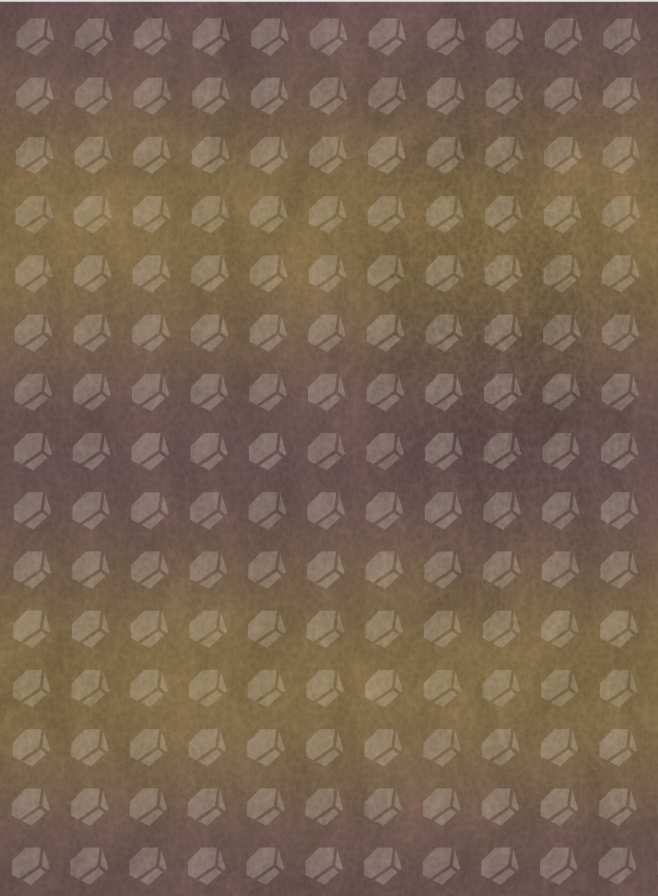
Give the GLSL for this pattern, as a Shadertoy shader.

```glsl
// Rows of pale split pebbles over weathered stone banded in plum and ochre.

vec2 hash2(vec2 p) {
    return fract(sin(vec2(dot(p, vec2(127.1, 311.7)), dot(p, vec2(269.5, 183.3)))) * 4375.85);
}

// Distance to the nearest scattered point
float cellular(vec2 p) {
    vec2 id = floor(p);
    float nearest = 2.0;
    for (int y = -1; y <= 1; y++)
    for (int x = -1; x <= 1; x++) {
        vec2 cell = id + vec2(x, y);
        nearest = min(nearest, length(cell + hash2(cell) - p));
    }
    return nearest;
}

// Layered, warped sines for broad stains
float stains(vec2 p) {
    float sum = 0.0, amp = 0.5;
    for (int i = 0; i < 6; i++) {
        p = mat2(0.8, 0.6, -0.6, 0.8) * p * 1.7 + sin(p.yx * 1.3);
        sum += amp * sin(p.x) * sin(p.y);
        amp *= 0.68;
    }
    return sum;
}

float segment(vec2 p, vec2 a, vec2 b) {
    vec2 ab = b - a;
    return length(p - a - ab * clamp(dot(p - a, ab) / dot(ab, ab), 0.0, 1.0));
}

// Six-sided pebble cut into three facets by a forked crack
float pebble(vec2 p) {
    vec2 corners[6] = vec2[6](vec2(-0.09, 0.30), vec2(0.21, 0.30), vec2(0.32, -0.05),
                              vec2(0.01, -0.33), vec2(-0.32, -0.16), vec2(-0.32, 0.07));
    float hull = -1.0;
    for (int i = 0; i < 6; i++) {
        vec2 edge = normalize(corners[(i + 1) % 6] - corners[i]);
        hull = max(hull, dot(p - corners[i], vec2(-edge.y, edge.x)));
    }
    vec2 fork = vec2(0.16, -0.01);
    float crack = min(segment(p, fork, vec2(0.205, 0.36)),
                  min(segment(p, fork, vec2(-0.22, -0.27)),
                      segment(p, fork, vec2(0.32, -0.14))));
    return max(hull, 0.027 - crack);
}

void mainImage(out vec4 fragColor, in vec2 fragCoord) {
    vec2 p = fragCoord / iResolution.y;
    float depth = 1.0 - p.y;

    // Horizontal colour bands with slightly uneven borders
    float broad = stains(p * vec2(9.0, 6.0) + 2.0);
    float band = 0.5 - 0.5 * cos(6.2832 * (depth + 0.012 * broad) / 0.507);
    vec3 color = mix(vec3(0.415, 0.322, 0.318), vec3(0.51, 0.425, 0.285), band);

    // Grain, streaks and a darker worn patch
    float grain = 0.6 * cellular(p * vec2(130.0, 105.0) + broad)
                + 0.4 * cellular(p * vec2(240.0, 210.0)) - 0.48;
    float streaks = stains(p * vec2(32.0, 17.0) + 7.0);
    vec2 offset = (p - vec2(0.56, 0.63)) / vec2(0.13, 0.23);
    float worn = exp(-dot(offset, offset));
    color *= 1.0 + 0.07 * broad + 0.06 * streaks + (0.17 + 0.1 * worn) * grain - 0.07 * worn;

    // Pebbles in a grid that leans slightly
    vec2 grid = vec2((p.x + 0.0056 * depth - 0.0397) / 0.0655, (0.0404 - depth) / 0.0661);
    float shape = pebble(grid - round(grid));
    float blur = 0.75 / (0.0655 * iResolution.y);
    float cover = 1.0 - smoothstep(-blur, blur, shape);
    color = mix(color, vec3(0.82, 0.78, 0.74), cover * (0.26 + 0.08 * grain + 0.03 * streaks));

    // Thin pale rim along the top
    color = mix(color, vec3(0.88), 1.0 - smoothstep(0.001, 0.003, depth));
    fragColor = vec4(color, 1.0);
}
```
